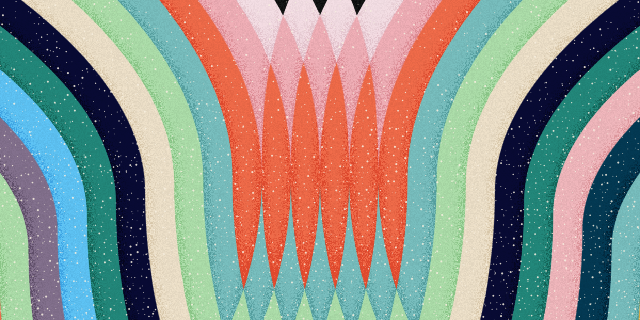
A Shadertoy shader for this background:

```glsl
// Two mirrored families of curved ribbons sweep in from the sides and interlace
// as petals in the middle. Counting the crossed ribbon edges selects each colour;
// stippled shading and scattered pale flecks give a printed paper texture.

const vec3 RIBBONS[13] = vec3[13](
    vec3(.91, .42, .29), vec3(.66, .85, .65), vec3(.50, .43, .54),
    vec3(.36, .75, .94), vec3(.13, .52, .47), vec3(.03, .04, .20),
    vec3(.91, .86, .77), vec3(.66, .85, .65), vec3(.46, .73, .73),
    vec3(.92, .41, .28), vec3(.92, .67, .70), vec3(.93, .83, .86),
    vec3(.08, .09, .09));

// The outermost ribbons differ on the right-hand side
const vec3 RIGHT_RIBBONS[4] = vec3[4](
    vec3(.86, .66, .25), vec3(.46, .73, .73),
    vec3(.01, .22, .32), vec3(.92, .70, .72));

float hash(vec2 p) {
    vec3 q = fract(p.xyx * .1031);
    q += dot(q, q.yzx + 33.33);
    return fract((q.x + q.y) * q.z);
}

// Horizontal position of a left-family edge; i grows towards the outside
float edgeX(float i, float down) {
    float outer = max(i, 0.), inner = min(i, 0.);
    float waist = .56 + .0045 * outer * outer;
    float above = max(waist - down, 0.);
    float below = max(down - waist, 0.);
    float flare = (.73 + .115 * outer + .092 * inner) * .3136
                * pow(above / .56, 2. - .12 * inner);
    return 1. - .0911 * (i + 3.) - flare + (.288 - .0384 * inner) * below * below;
}

vec3 ribbonColor(int index, bool rightSide) {
    index = clamp(index, 0, 12);
    if (rightSide && index < 4) return RIGHT_RIBBONS[index];
    return RIBBONS[index];
}

// Randomly placed round flecks, at most one per grid cell
float flecks(vec2 p, float cells, float chance, float size, float px) {
    vec2 id = floor(p * cells);
    vec2 center = vec2(hash(id + 7.3), hash(id + 51.7)) * .7 + .15;
    float radius = size * (.4 + .6 * hash(id + 93.1));
    float dist = length(fract(p * cells) - center) / cells;
    return step(hash(id + 19.9), chance) * (1. - smoothstep(radius - px, radius + px, dist));
}

void mainImage(out vec4 fragColor, in vec2 fragCoord) {
    float px = 1. / iResolution.y;
    vec2 p = fragCoord * px;
    p.x += 1. - .5 * iResolution.x * px;
    float down = 1. - p.y;

    // Count crossed edges of both families and find the closest one behind
    float layer = -14., nearest = 1.;
    for (int k = -5; k <= 8; k++) {
        float x = edgeX(float(k), down);
        float slope = (edgeX(float(k), down + .002) - x) / .002;
        vec2 d = (vec2(p.x, 2. - p.x) - x) / sqrt(1. + slope * slope);
        vec2 crossed = smoothstep(-.7 * px, .7 * px, d);
        layer += crossed.x + crossed.y;
        if (d.x > 0.) nearest = min(nearest, d.x);
        if (d.y > 0.) nearest = min(nearest, d.y);
    }

    // Blend neighbouring ribbons across the smoothed edges
    layer = max(layer, 0.);
    int index = int(floor(layer));
    bool rightSide = p.x > 1.;
    vec3 color = mix(ribbonColor(index, rightSide),
                     ribbonColor(index + 1, rightSide), fract(layer));

    // Stippled shade along the edges and at the feet of the petals
    float grain = hash(floor(p * 300.));
    float petalFoot = smoothstep(.7, .95, down) * smoothstep(8.5, 9., layer);
    float shade = .55 * exp(-nearest / .022) + .5 * petalFoot;
    float stipple = smoothstep(-.25, .25, shade - grain * .8);
    color = mix(color, color * color, .5 * stipple * smoothstep(0., .3, shade));
    color *= .97 + .06 * grain;

    // Pale tips at the top of the central fan
    float paleTop = smoothstep(.2, 0., down) * smoothstep(10.5, 11., layer)
                  * (1. - smoothstep(11., 11.5, layer));
    color = mix(color, vec3(.96, .91, .92), .35 * paleTop);

    // Flecks in two sizes, denser across the lower half
    float density = mix(.3, .6, smoothstep(.1, .6, down));
    float dots = max(flecks(p, 36., density, .0032, px * .6),
                     .8 * flecks(p + 3.7, 58., density * .8, .0018, px * .6));
    color = mix(color, vec3(.97, .94, .88), .85 * dots);

    fragColor = vec4(color, 1.);
}
```
